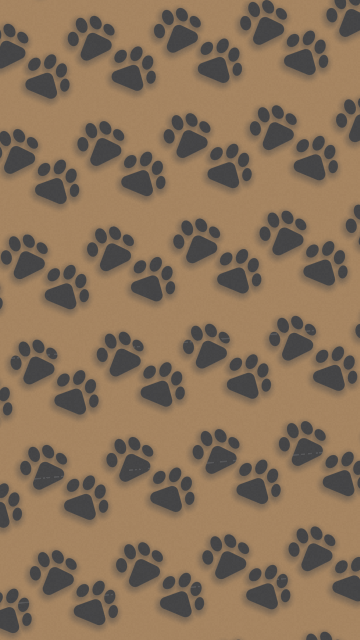
This pattern is drawn by a Shadertoy shader. Its source:

```glsl
// Tilted rows of paired charcoal paw prints with soft shadows on tan paper.

const float CANVAS_HEIGHT = 11.52;          // canvas height in drawing units
const vec2  CELL = vec2(1.5585, 1.903);     // spacing of the paw pairs
const float GRID_TILT = 0.0916;
const float PAW_TURN = 0.428;               // each paw turns away from upright
const vec2  LEFT_PAW = vec2(3.63, 7.04);
const vec2  RIGHT_PAW = vec2(2.69, 6.32);
const vec3  PAPER = vec3(0.65, 0.52, 0.38);
const vec3  CHARCOAL = vec3(0.27, 0.27, 0.275);

// Each toe: centre, then radii
const vec4 TOES[4] = vec4[4](
    vec4(-0.320, 0.290, 0.098, 0.130),
    vec4(-0.080, 0.450, 0.100, 0.140),
    vec4( 0.170, 0.390, 0.097, 0.130),
    vec4( 0.335, 0.175, 0.084, 0.118));

float hash(vec2 p) {
    vec3 q = fract(vec3(p.xyx) * 0.1031);
    q += dot(q, q.yzx + 33.33);
    return fract((q.x + q.y) * q.z);
}

vec2 rotate(vec2 p, float angle) {
    float c = cos(angle), s = sin(angle);
    return vec2(c * p.x - s * p.y, s * p.x + c * p.y);
}

vec2 repeat(vec2 p, vec2 size) {
    return mod(p + 0.5 * size, size) - 0.5 * size;
}

float ellipse(vec2 p, vec2 radii) {
    float k = length(p / radii);
    return k * (k - 1.0) / max(length(p / (radii * radii)), 1e-3);
}

// Squared distance to an edge, and the side of it (positive is inside)
vec2 edge(vec2 p, vec2 a, vec2 b) {
    vec2 e = b - a, v = p - a;
    vec2 w = v - e * clamp(dot(v, e) / dot(e, e), 0.0, 1.0);
    return vec2(dot(w, w), e.x * v.y - e.y * v.x);
}

// Corners run counter-clockwise
float roundedTriangle(vec2 p, vec2 a, vec2 b, vec2 c, float radius) {
    vec2 d = min(edge(p, a, b), min(edge(p, b, c), edge(p, c, a)));
    return -sqrt(d.x) * sign(d.y) - radius;
}

float paw(vec2 p) {
    float d = roundedTriangle(p, vec2(-0.215, -0.065), vec2(0.163, -0.052),
                              vec2(0.0, 0.145), 0.11);
    for (int i = 0; i < 4; i++) {
        vec4 toe = TOES[i];
        vec2 q = rotate(p - toe.xy, -0.87 * toe.x);  // outer toes lean inward
        d = min(d, ellipse(q, toe.zw));
    }
    return d;
}

// Paws at one position in every cell of the tilted grid
float pawGrid(vec2 p, vec2 centre, float turn) {
    vec2 q = repeat(rotate(p - centre, -GRID_TILT), CELL);
    return paw(rotate(q, GRID_TILT - turn));
}

float pawPairs(vec2 p) {
    return min(pawGrid(p, LEFT_PAW, PAW_TURN),
               pawGrid(p, RIGHT_PAW, -PAW_TURN));
}

// Faint broken hairlines worn along the rows
float wornSeam(vec2 p, float pixel) {
    vec2 g = rotate(p, -GRID_TILT);
    float y = mod(g.y - 2.83 + 1.1, 2.2) - 1.1;
    float dots = step(0.45, hash(floor(g * vec2(30.0, 0.5)) + 50.0));
    return dots * (1.0 - smoothstep(0.004, 0.004 + pixel, abs(y)));
}

void mainImage(out vec4 fragColor, in vec2 fragCoord) {
    float pixel = CANVAS_HEIGHT / iResolution.y;
    vec2 p = fragCoord * pixel;

    // Shadow falls below and slightly left
    float shadow = 1.0 - smoothstep(-0.06, 0.14, pawPairs(p + vec2(0.02, 0.045)));
    vec3 color = mix(PAPER, CHARCOAL, 0.45 * shadow);

    // Paw prints
    float d = pawPairs(p);
    vec3 ink = CHARCOAL + 0.07 * wornSeam(p, pixel);
    color = mix(color, ink, 1.0 - smoothstep(-0.7 * pixel, 0.7 * pixel, d));

    // Fine paper grain
    color += 0.012 * (hash(floor(p * 40.0)) - 0.5);
    fragColor = vec4(color, 1.0);
}
```
